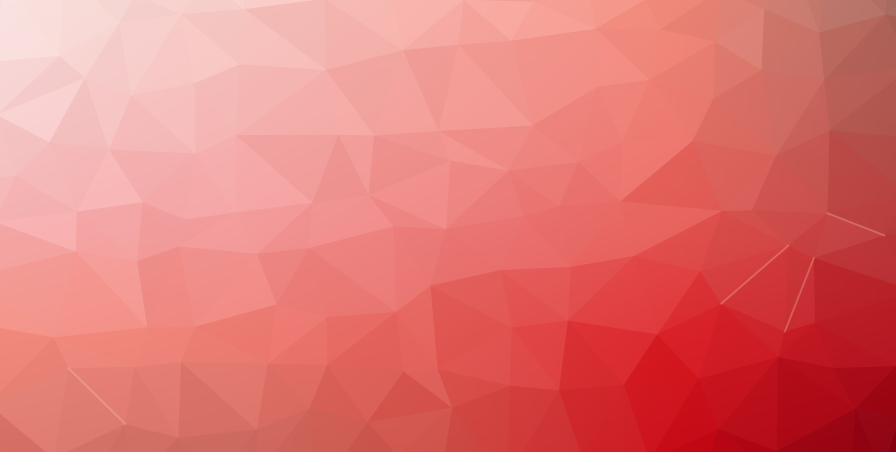
Write a WebGL 2 fragment shader that draws this background.

```glsl
#version 300 es
precision highp float;

uniform vec2 u_resolution;
out vec4 fragColor;

// Mesh shape, in units of the canvas height
const vec2 CELL = vec2(0.142, 0.128);
const float JITTER = 0.68;
const float SLOPE = 0.10;

// Facet shading
const float FACET_GRADIENT = 0.3;
const float TINT_AMOUNT = 0.075;
const float TINT_SCALE = 13.0;
const float GLINT_CHANCE = 0.05;
const float GLINT_STRENGTH = 0.3;
const float GLINT_WIDTH = 0.0016;
const vec3 GLINT_COLOR = vec3(1.0, 0.83, 0.78);

// Colour ramps from left to right, listed from bottom to top
const vec3 BOTTOM[5] = vec3[5](vec3(0.84, 0.45, 0.41), vec3(0.80, 0.42, 0.38),
    vec3(0.80, 0.30, 0.27), vec3(0.78, 0.03, 0.08), vec3(0.52, 0.00, 0.06));
const vec3 LOWER[5] = vec3[5](vec3(0.965, 0.57, 0.52), vec3(0.93, 0.49, 0.45),
    vec3(0.89, 0.36, 0.34), vec3(0.86, 0.13, 0.16), vec3(0.70, 0.08, 0.12));
const vec3 MIDDLE[5] = vec3[5](vec3(0.965, 0.69, 0.69), vec3(0.95, 0.61, 0.61),
    vec3(0.92, 0.49, 0.48), vec3(0.90, 0.37, 0.35), vec3(0.71, 0.22, 0.22));
const vec3 UPPER[5] = vec3[5](vec3(0.97, 0.82, 0.82), vec3(0.96, 0.72, 0.71),
    vec3(0.95, 0.60, 0.58), vec3(0.93, 0.48, 0.44), vec3(0.68, 0.33, 0.30));
const vec3 TOP[5] = vec3[5](vec3(0.97, 0.89, 0.88), vec3(0.965, 0.80, 0.78),
    vec3(0.965, 0.68, 0.65), vec3(0.95, 0.55, 0.49), vec3(0.66, 0.42, 0.38));

vec2 hash2(vec2 p) {
    vec2 q = vec2(dot(p, vec2(127.1, 311.7)), dot(p, vec2(269.5, 183.3)));
    return fract(sin(q) * 43758.55);
}

float gradientDot(vec2 corner, vec2 offset) {
    return dot(hash2(corner) * 2.0 - 1.0, offset);
}

float gradientNoise(vec2 p) {
    vec2 i = floor(p), f = fract(p);
    vec2 s = f * f * (3.0 - 2.0 * f);
    vec2 dx = vec2(1.0, 0.0), dy = vec2(0.0, 1.0);
    float low = mix(gradientDot(i, f), gradientDot(i + dx, f - dx), s.x);
    float high = mix(gradientDot(i + dy, f - dy), gradientDot(i + 1.0, f - 1.0), s.x);
    return mix(low, high, s.y);
}

// Evenly spaced five-stop gradient
vec3 ramp(vec3 stops[5], float t) {
    vec3 color = stops[0];
    for (int i = 1; i < 5; i++) {
        color = mix(color, stops[i], clamp(t * 4.0 - float(i - 1), 0.0, 1.0));
    }
    return color;
}

vec3 colorField(vec2 uv) {
    return ramp(vec3[5](ramp(BOTTOM, uv.x), ramp(LOWER, uv.x), ramp(MIDDLE, uv.x),
        ramp(UPPER, uv.x), ramp(TOP, uv.x)), uv.y);
}

// Jittered lattice point on a gently rising row
vec2 meshVertex(vec2 id) {
    vec2 v = (id + (hash2(id) - 0.5) * JITTER) * CELL;
    return v + vec2(0.0, SLOPE * v.x);
}

float edgeDistance(vec2 p, vec2 a, vec2 b) {
    vec2 e = b - a, d = p - a;
    return (e.x * d.y - e.y * d.x) / length(e);
}

float segmentDistance(vec2 p, vec2 a, vec2 b) {
    vec2 e = b - a, d = p - a;
    return length(d - e * clamp(dot(d, e) / dot(e, e), 0.0, 1.0));
}

// Facet colour in rgb, weighted by its coverage in alpha
vec4 facet(vec2 p, vec2 a, vec2 b, vec2 c, float pixel, vec2 scale) {
    float inside = min(edgeDistance(p, a, b), min(edgeDistance(p, b, c), edgeDistance(p, c, a)));
    float coverage = clamp(inside / pixel + 0.5, 0.0, 1.0);
    if (coverage <= 0.0) return vec4(0.0);
    vec2 center = (a + b + c) / 3.0;
    vec3 color = colorField(mix(center, p, FACET_GRADIENT) * scale);
    float tint = gradientNoise(center * TINT_SCALE) * TINT_AMOUNT;
    return vec4(color + tint * vec3(0.5, 1.0, 1.0), 1.0) * coverage;
}

void main() {
    float pixel = 1.0 / u_resolution.y;
    vec2 p = gl_FragCoord.xy * pixel;
    vec2 scale = vec2(u_resolution.y / u_resolution.x, 1.0);
    vec2 home = floor((p - vec2(0.0, SLOPE * p.x)) / CELL);
    vec4 sum = vec4(0.0);
    float glint = 0.0;

    // Split each nearby cell along its shorter diagonal
    for (int j = -1; j <= 1; j++) {
        for (int i = -1; i <= 1; i++) {
            vec2 id = home + vec2(i, j);
            vec2 a = meshVertex(id), b = meshVertex(id + vec2(1.0, 0.0));
            vec2 c = meshVertex(id + 1.0), d = meshVertex(id + vec2(0.0, 1.0));
            bool rising = distance(a, c) < distance(b, d);
            sum += facet(p, a, b, rising ? c : d, pixel, scale);
            sum += facet(p, rising ? a : b, c, d, pixel, scale);

            // Rare pale seams along the diagonal
            float seam = segmentDistance(p, rising ? a : b, rising ? c : d);
            float rare = step(hash2(id + 41.0).x, GLINT_CHANCE);
            glint = max(glint, rare * (1.0 - smoothstep(0.0, GLINT_WIDTH + pixel, seam)));
        }
    }

    vec3 color = sum.a > 0.0 ? sum.rgb / sum.a : colorField(p * scale);
    fragColor = vec4(mix(color, GLINT_COLOR, glint * GLINT_STRENGTH), 1.0);
}
```
